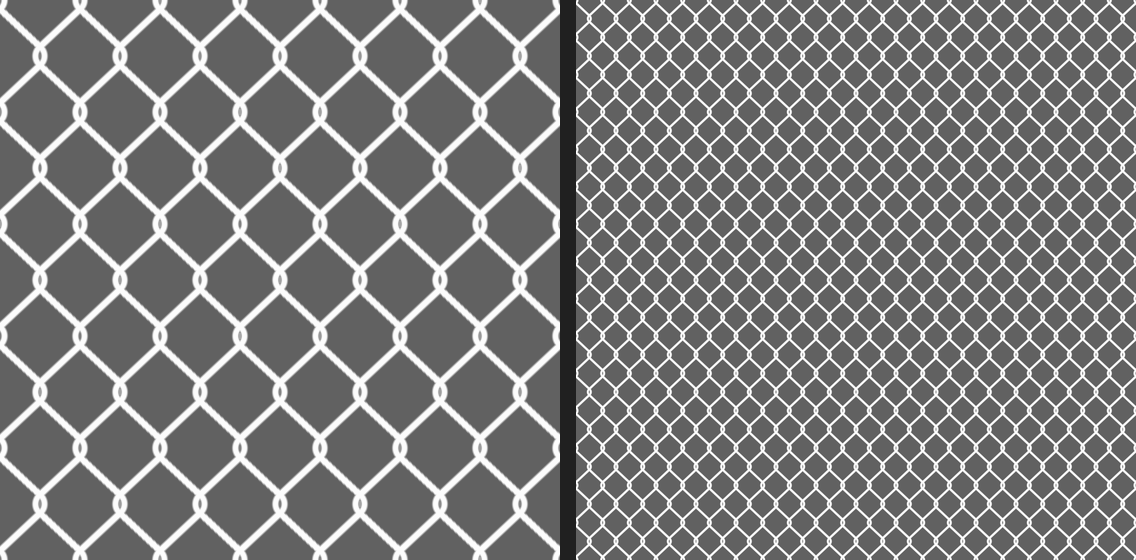
Left: one tile. Right: repeated 3 by 3.
Give the GLSL for this pattern, as a three.js fragment shader.

```glsl
// Chain-link fence: white wire on flat grey, 7 x 5 repeats with a second knot
// in the middle of each cell. Space is folded around the nearest knot, where
// two bent wires interlock; straight wires join each knot to its neighbours.
varying vec2 vUv;

const vec2 REPEATS = vec2(7.0, 5.0);
const float CROSSING = 0.0165; // height of the wire crossing above a knot
const float BULGE = 0.008;     // how far each bend reaches sideways

float hash(vec2 p) {
  return fract(sin(dot(p, vec2(12.99, 78.23))) * 43758.5);
}

float segmentDistance(vec2 p, vec2 a, vec2 b) {
  vec2 ab = b - a;
  return length(p - a - ab * clamp(dot(p - a, ab) / dot(ab, ab), 0.0, 1.0));
}

// Distance to the arc through both crossings, bulging sideways between them.
float bendDistance(vec2 q) {
  float radius = (CROSSING * CROSSING + BULGE * BULGE) / (2.0 * BULGE);
  float arc = abs(length(q + vec2(radius - BULGE, 0.0)) - radius);
  return q.y < CROSSING ? arc : length(q - vec2(0.0, CROSSING));
}

void main() {
  // Choose the nearest knot from the corner and centre lattices.
  vec2 grid = vUv * REPEATS;
  vec2 knot = floor(grid + 0.5);
  vec2 offset = abs(grid - knot);
  if (offset.x + offset.y > 0.5) knot = floor(grid) + 0.5;
  vec2 p = (grid - knot) / REPEATS;
  vec2 q = abs(p);

  // Straight wire, with a faint stepped edge on the descending strands.
  vec2 start = vec2(0.0, CROSSING);
  vec2 end = 0.5 / REPEATS - vec2(0.0, CROSSING);
  float straight = segmentDistance(q, start, end) - 0.0059;
  float descending = step(p.x * p.y, 0.0);
  straight += descending * 0.0004 * sin(6.2831853 * 140.0 * vUv.x);

  // Interlocked bends.
  float bend = bendDistance(q) - 0.0054;
  float coverage = 1.0 - smoothstep(-0.0024, 0.0024, min(straight, bend));

  // Uneven light in the small opening of each knot.
  float opening = 1.0 - smoothstep(0.5, 1.2, length(q / vec2(0.005, 0.01)));
  float glint = 0.15 + 0.3 * hash(mod(knot, REPEATS));
  coverage = max(coverage, opening * glint);

  gl_FragColor = vec4(vec3(mix(0.38, 0.99, coverage)), 1.0);
}
```
